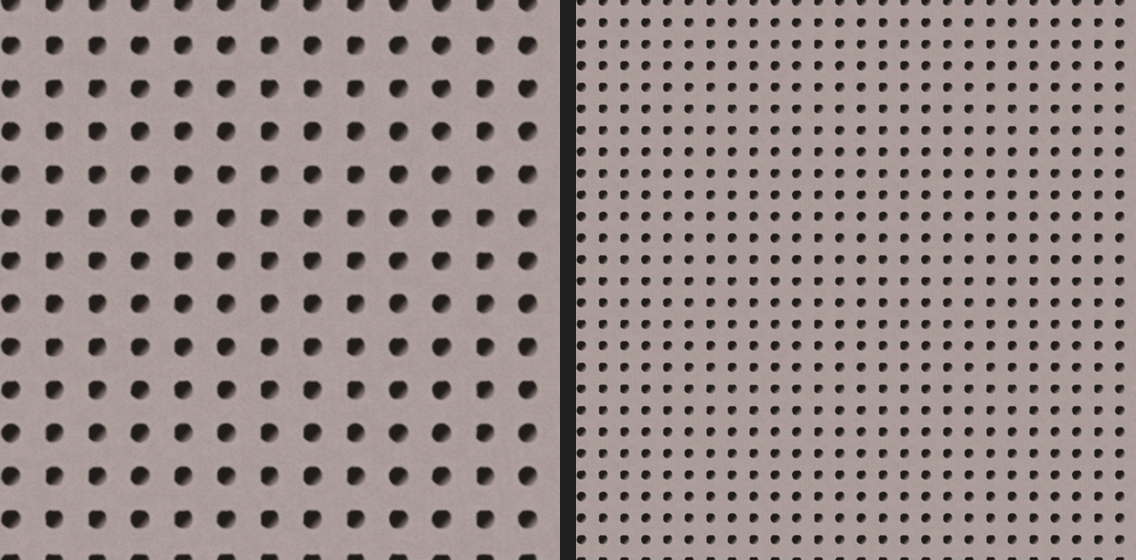
Left: one tile. Right: repeated 2 by 2.
Reproduce this pattern procedurally as a Shadertoy shader.

```glsl
// Perforated panel: a square grid of round holes in a warm grey, finely grained sheet.
// Each hole is a soft disc, flattened a little by row and column, dark at the upper
// left and fading to a lit inner wall at the lower right. All noise wraps to tile.

#define REPEATS 13.0
#define GRID_SHIFT vec2(0.254, 0.95)   // first hole centre, in cells
#define HOLE_RADIUS 0.222
#define EDGE_SOFTNESS 0.042
#define FLATTENING 0.045
#define LIGHT_DIR vec2(0.74, -0.67)
#define GRAIN 0.032
#define MOTTLE 0.018
#define SHEET_COLOR vec3(0.670, 0.614, 0.600)
#define WALL_COLOR vec3(0.510, 0.455, 0.440)
#define DARK_COLOR vec3(0.122, 0.106, 0.098)

float hash(vec2 p) {
    return fract(sin(dot(p, vec2(127.1, 311.7))) * 43758.5453);
}

// Value noise that wraps after a whole number of lattice cells
float wrapNoise(vec2 uv, float period) {
    vec2 p = uv * period;
    vec2 i = floor(p);
    vec2 f = fract(p);
    f = f * f * (3.0 - 2.0 * f);
    vec2 a = mod(i, period);
    vec2 b = mod(i + 1.0, period);
    return mix(mix(hash(a), hash(vec2(b.x, a.y)), f.x),
               mix(hash(vec2(a.x, b.y)), hash(b), f.x), f.y);
}

// Disc with its left and top sides trimmed by the given amounts
float holeDistance(vec2 p, vec2 trim) {
    float disc = length(p) - HOLE_RADIUS;
    vec2 sides = vec2(-p.x, p.y) - HOLE_RADIUS + trim;
    return max(disc, max(sides.x, sides.y));
}

void mainImage(out vec4 fragColor, in vec2 fragCoord) {
    vec2 uv = fragCoord / iResolution.xy;
    vec2 grid = uv * REPEATS - GRID_SHIFT + 0.5;
    vec2 id = mod(floor(grid), REPEATS);
    vec2 p = fract(grid) - 0.5;

    // Sheet: fine grain over faint broad mottling
    float grain = wrapNoise(uv, REPEATS * 20.0) - 0.5;
    float mottle = wrapNoise(uv, REPEATS * 4.0) - 0.5;
    vec3 color = SHEET_COLOR + GRAIN * grain + MOTTLE * mottle;

    // Hole outline: wear shared along columns and rows, plus a slight wobble
    vec2 trim = FLATTENING * vec2(hash(vec2(id.x, 3.0)), hash(vec2(7.0, id.y)));
    float wobble = 0.022 * (wrapNoise(uv, REPEATS * 8.0) - 0.5);
    float d = holeDistance(p, trim) + wobble;

    // Faint pale rim around each hole
    float rim = (d - 0.075) / 0.03;
    color += 0.012 * exp(-rim * rim);

    // Inside: shadow giving way to the lit wall
    float toLight = dot(p, LIGHT_DIR) + 0.03 * (hash(id) - 0.5);
    float lit = smoothstep(0.01, 0.23, toLight);
    vec3 inside = mix(DARK_COLOR, WALL_COLOR, lit) + 0.4 * GRAIN * grain;

    float pixel = REPEATS / min(iResolution.x, iResolution.y);
    float soft = max(EDGE_SOFTNESS, pixel);
    color = mix(color, inside, 1.0 - smoothstep(-soft, soft, d));

    fragColor = vec4(color, 1.0);
}
```
